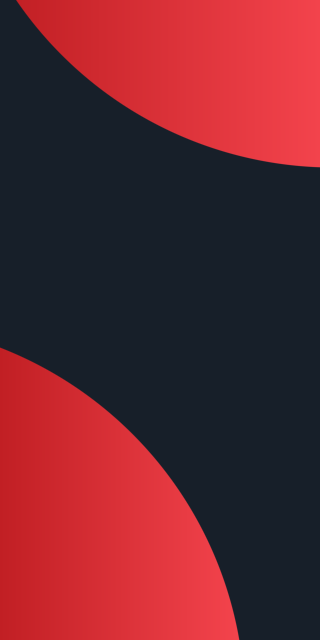
Reproduce this background procedurally as a WebGL 1 fragment shader.

```glsl
precision highp float;

uniform vec2 u_resolution;

#define BACKDROP vec3(0.092, 0.122, 0.160)
#define RED_DARK vec3(0.757, 0.122, 0.141)
#define RED_LIGHT vec3(0.953, 0.263, 0.298)
#define DISC_RADIUS 1.2005
#define TOP_CENTER vec2(1.0417, 2.677)
#define LOW_CENTER vec2(-0.435, -0.205)
#define TOP_SPAN vec2(0.03, 1.0)
#define LOW_SPAN vec2(0.0, 0.74)

// Antialiased coverage of a disc
float discMask(vec2 p, vec2 center, float pixel) {
  float dist = length(p - center) - DISC_RADIUS;
  return 1.0 - smoothstep(-0.75 * pixel, 0.75 * pixel, dist);
}

// Horizontal red gradient running from span.x to span.y
vec3 redGradient(float x, vec2 span) {
  float t = clamp((x - span.x) / (span.y - span.x), 0.0, 1.0);
  return mix(RED_DARK, RED_LIGHT, t);
}

void main() {
  // Canvas space: width 1, height 2
  vec2 p = gl_FragCoord.xy / u_resolution * vec2(1.0, 2.0);
  float pixel = 1.0 / u_resolution.x;

  // Two large discs cropped by opposite corners
  vec3 color = BACKDROP;
  color = mix(color, redGradient(p.x, TOP_SPAN), discMask(p, TOP_CENTER, pixel));
  color = mix(color, redGradient(p.x, LOW_SPAN), discMask(p, LOW_CENTER, pixel));

  gl_FragColor = vec4(color, 1.0);
}
```
